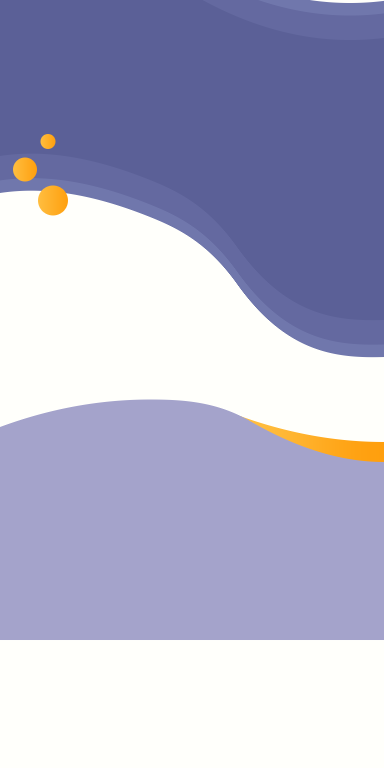
Give the GLSL for this background, as a WebGL 1 fragment shader.

```glsl
precision highp float;
// Layered waves: a banded indigo header over white, a lavender hill with an
// orange ribbon behind it, and three orange discs. Wave edges are piecewise
// cubic height curves; each layer is painted over the last with a soft edge.

uniform vec2 u_resolution;

const vec3 PAPER = vec3(1.0, 1.0, 0.985);
const vec3 INDIGO = vec3(0.357, 0.378, 0.592);
const vec3 INDIGO_MID = vec3(0.392, 0.412, 0.627);
const vec3 INDIGO_LIGHT = vec3(0.440, 0.468, 0.676);
const vec3 LAVENDER = vec3(0.643, 0.640, 0.798);
const vec3 AMBER = vec3(1.0, 0.745, 0.250);
const vec3 ORANGE = vec3(1.0, 0.625, 0.055);

const float THIN_BAND = 0.0326;
const float WIDE_BAND = 0.0638;

// Coverage of a signed distance, positive inside, over one pixel.
float cover(float d, float pixel) {
  return clamp(d / pixel + 0.5, 0.0, 1.0);
}

// Cubic through knots a and b, each holding (x, height, slope).
float cubicSpan(float x, vec3 a, vec3 b) {
  float w = b.x - a.x;
  float t = clamp((x - a.x) / w, 0.0, 1.0);
  float s = 1.0 - t;
  float ends = mix(a.y, b.y, t * t * (3.0 - 2.0 * t));
  return ends + w * t * s * (a.z * s - b.z * t);
}

// Height curve through four knots.
float wave(float x, vec3 a, vec3 b, vec3 c, vec3 d) {
  if (x < b.x) return cubicSpan(x, a, b);
  if (x < c.x) return cubicSpan(x, b, c);
  return cubicSpan(x, c, d);
}

// Disc with a left-to-right amber gradient.
vec3 paintDisc(vec3 base, vec2 p, vec2 center, float radius, float pixel) {
  vec2 q = p - center;
  vec3 fill = mix(AMBER, ORANGE, clamp(0.5 + 0.5 * q.x / radius, 0.0, 1.0));
  return mix(base, fill, cover(radius - length(q), pixel));
}

void main() {
  // Canvas width is 1, height is 2.
  vec2 p = gl_FragCoord.xy / u_resolution * vec2(1.0, 2.0);
  float pixel = 2.0 / u_resolution.y;
  vec3 color = PAPER;

  // Header: bands stacked upward from the sweeping lower edge.
  float header = p.y - wave(p.x,
    vec3(0.0, 1.4974, 0.15), vec3(0.3906, 1.4349, -0.4),
    vec3(0.6172, 1.2604, -1.4), vec3(1.0, 1.0703, 0.03));
  color = mix(color, INDIGO_LIGHT, cover(header, pixel));
  color = mix(color, INDIGO_MID, cover(header - THIN_BAND, pixel));
  color = mix(color, INDIGO, cover(header - THIN_BAND - WIDE_BAND, pixel));

  // Top corner: the same bands in reverse above a parabolic dip.
  float dip = p.x - 0.9115;
  float corner = p.y - (1.8958 + 0.7066 * dip * dip);
  color = mix(color, INDIGO_MID, cover(corner, pixel));
  color = mix(color, INDIGO_LIGHT, cover(corner - WIDE_BAND, pixel));
  color = mix(color, PAPER, cover(corner - WIDE_BAND - THIN_BAND, pixel));

  // Orange ribbon, tucked behind the hill.
  float ribbonStart = 0.625;
  float ribbon = cubicSpan(p.x, vec3(ribbonStart, 0.9167, -0.36),
                           vec3(1.0, 0.849, 0.0)) - p.y;
  vec3 ribbonColor = mix(AMBER, ORANGE, smoothstep(ribbonStart, 1.0, p.x));
  color = mix(color, ribbonColor, cover(ribbon, pixel) * step(ribbonStart, p.x));

  // Lavender hill and the blank strip beneath it.
  float hill = wave(p.x,
    vec3(0.0, 0.888, 0.37), vec3(0.3906, 0.9596, 0.0),
    vec3(0.651, 0.9036, -0.58), vec3(1.0, 0.7969, 0.0)) - p.y;
  color = mix(color, LAVENDER, cover(hill, pixel));
  color = mix(color, PAPER, cover(0.3333 - p.y, pixel));

  // Floating discs.
  color = paintDisc(color, p, vec2(0.125, 1.6315), 0.0195, pixel);
  color = paintDisc(color, p, vec2(0.0651, 1.5586), 0.0312, pixel);
  color = paintDisc(color, p, vec2(0.138, 1.4779), 0.039, pixel);

  gl_FragColor = vec4(color, 1.0);
}
```
